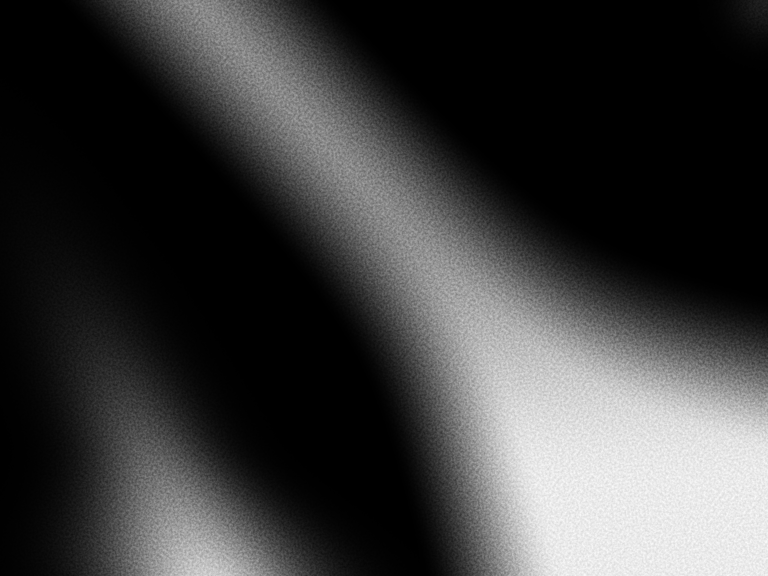
A WebGL 2 fragment shader for this background:

```glsl
#version 300 es
precision highp float;

uniform vec2 u_resolution;
out vec4 fragColor;

const vec2 CANVAS = vec2(4.0 / 3.0, 1.0);

// Main beam: each edge is a hyperbola (pivot, offset, slope, bend) with a rounding
const vec4 UPPER_EDGE = vec4(0.98, 0.40, -0.66, 0.45);
const float UPPER_ROUNDING = 0.20;
const vec4 LOWER_EDGE = vec4(0.40, 0.78, -0.57, -0.35);
const float LOWER_ROUNDING = 0.15;
const float UPPER_SOFTNESS = 0.14;
const float LOWER_SOFTNESS = 0.125;
const float BEAM_DIM = 0.54;
const float BEAM_BRIGHT = 0.92;
const vec2 BEAM_RAMP = vec2(0.15, 0.65);

// Secondary glow rising from the bottom
const float GLOW_BASE = 0.36;
const float GLOW_LEAN = -0.46;
const float GLOW_LEVEL = 0.80;
const vec2 GLOW_DECAY = vec2(2.6, 5.0);
const float GLOW_WIDTH = 0.072;
const float GLOW_FLARE = 0.04;
const float GLOW_FLARE_HEIGHT = 0.25;

// Faint corner light
const float CORNER_LEVEL = 0.12;
const float CORNER_RADIUS = 0.06;

// Film grain
const float GRAIN_SCALE = 230.0;
const float GRAIN_LEVEL = 0.50;
const float GRAIN_HEADROOM = 1.10;

vec2 hashGradient(vec2 cell) {
    vec3 h = fract(cell.xyx * vec3(0.1031, 0.1030, 0.0973));
    h += dot(h, h.yzx + 33.33);
    float angle = 6.2832 * fract((h.x + h.y) * h.z);
    return vec2(cos(angle), sin(angle));
}

float gradientNoise(vec2 p) {
    vec2 cell = floor(p);
    vec2 f = fract(p);
    vec2 blend = f * f * f * (f * (f * 6.0 - 15.0) + 10.0);
    vec2 e = vec2(0.0, 1.0);
    float a = dot(hashGradient(cell), f);
    float b = dot(hashGradient(cell + e.yx), f - e.yx);
    float c = dot(hashGradient(cell + e.xy), f - e.xy);
    float d = dot(hashGradient(cell + e.yy), f - e.yy);
    return mix(mix(a, b, blend.x), mix(c, d, blend.x), blend.y);
}

float bentEdge(float t, vec4 edge, float rounding) {
    float s = t - edge.x;
    return edge.y + edge.z * s + edge.w * sqrt(s * s + rounding * rounding);
}

float beam(vec2 p) {
    float below = bentEdge(p.x, UPPER_EDGE, UPPER_ROUNDING) - p.y;
    float beside = p.x - bentEdge(p.y, LOWER_EDGE, LOWER_ROUNDING);
    float mask = smoothstep(-UPPER_SOFTNESS, UPPER_SOFTNESS, below)
               * smoothstep(-LOWER_SOFTNESS, LOWER_SOFTNESS, beside);
    float depth = 1.0 - smoothstep(BEAM_RAMP.x, BEAM_RAMP.y, p.y);
    return mask * mix(BEAM_DIM, BEAM_BRIGHT, depth);
}

float sideGlow(vec2 p) {
    float flare = 1.0 - smoothstep(0.0, GLOW_FLARE_HEIGHT, p.y);
    float offset = (p.x - GLOW_BASE - GLOW_LEAN * p.y) / (GLOW_WIDTH + GLOW_FLARE * flare);
    float fade = dot(GLOW_DECAY, vec2(p.y, p.y * p.y));
    return GLOW_LEVEL * exp(-0.5 * offset * offset - fade);
}

float cornerLight(vec2 p) {
    vec2 d = (p - CANVAS) / CORNER_RADIUS;
    return CORNER_LEVEL * exp(-dot(d, d));
}

float grain(vec2 p) {
    vec2 q = mat2(0.8, 0.6, -0.6, 0.8) * p * GRAIN_SCALE;
    return gradientNoise(q) + 0.5 * gradientNoise(q * 1.7 + 19.3);
}

void main() {
    vec2 p = gl_FragCoord.xy / u_resolution * CANVAS;
    float light = beam(p) + sideGlow(p) + cornerLight(p);
    light += grain(p) * GRAIN_LEVEL * light * max(GRAIN_HEADROOM - light, 0.0);
    fragColor = vec4(vec3(clamp(light, 0.0, 1.0)), 1.0);
}
```
